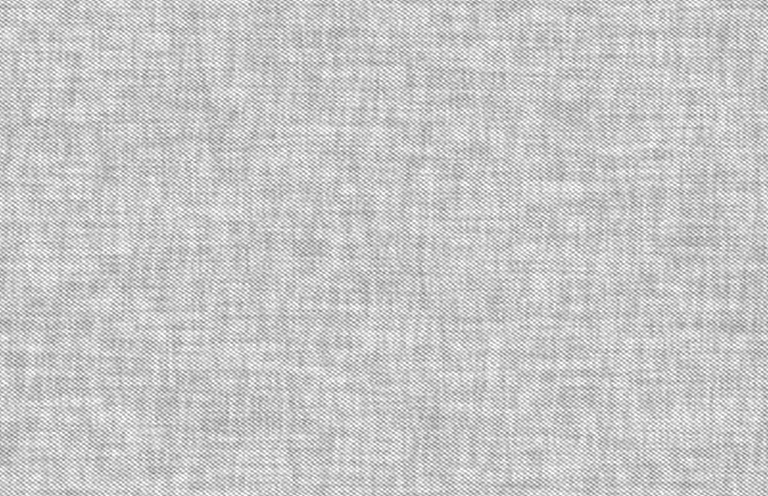
Give the GLSL for this texture, as a Shadertoy shader.

```glsl
const float TAU = 6.2831853;
const vec2 WEAVE_REPEATS = vec2(128.0, 110.0);
const float CLOTH_GREY = 0.782;

float hash(vec2 cell, float seed) {
    vec3 p = fract(vec3(cell.xyx + seed * 17.3) * vec3(0.1031, 0.1030, 0.0973));
    p += dot(p, p.yzx + 33.33);
    return fract((p.x + p.y) * p.z);
}

// Value noise centred on zero, wrapping after a whole number of cells
float wrapNoise(vec2 uv, vec2 cells, float seed) {
    vec2 p = uv * cells;
    vec2 cell = floor(p);
    vec2 blend = smoothstep(0.0, 1.0, p - cell);
    vec2 near = mod(cell, cells);
    vec2 far = mod(cell + 1.0, cells);
    float bottom = mix(hash(near, seed), hash(vec2(far.x, near.y), seed), blend.x);
    float top = mix(hash(vec2(near.x, far.y), seed), hash(far, seed), blend.x);
    return mix(bottom, top, blend.y) - 0.5;
}

// Flat interlaced dashes: two crossing waves, the falling one stronger
float weave(vec2 uv, vec2 repeats, float falling, float rising) {
    vec2 wobble = vec2(wrapNoise(uv, vec2(64.0, 110.0), 1.0),
                       wrapNoise(uv, vec2(80.0, 36.0), 2.0));
    vec2 phase = TAU * uv * repeats + wobble * vec2(1.7, 0.8);
    return falling * cos(phase.x + phase.y) + rising * cos(phase.x - phase.y);
}

// Uneven yarn: fine single threads over faint soft bands
float yarn(vec2 uv, vec2 threadCells, vec2 bandCells, float seed) {
    return 0.11 * wrapNoise(uv, threadCells, seed)
         + 0.022 * wrapNoise(uv, bandCells, seed + 1.0);
}

void mainImage(out vec4 fragColor, in vec2 fragCoord) {
    vec2 uv = fragCoord / iResolution.xy;

    // Woven dashes with a slightly varying depth
    float depth = 1.0 + 0.6 * wrapNoise(uv, vec2(100.0, 80.0), 3.0);
    float grey = CLOTH_GREY + depth * weave(uv, WEAVE_REPEATS, 0.108, 0.058);

    // Warp and weft streaks
    grey += yarn(uv, vec2(230.0, 26.0), vec2(80.0, 12.0), 4.0);
    grey += yarn(uv, vec2(20.0, 190.0), vec2(10.0, 70.0), 6.0);

    // Fibre grain
    grey += 0.13 * wrapNoise(uv, vec2(400.0, 260.0), 8.0);

    fragColor = vec4(vec3(clamp(grey, 0.0, 1.0)), 1.0);
}
```
